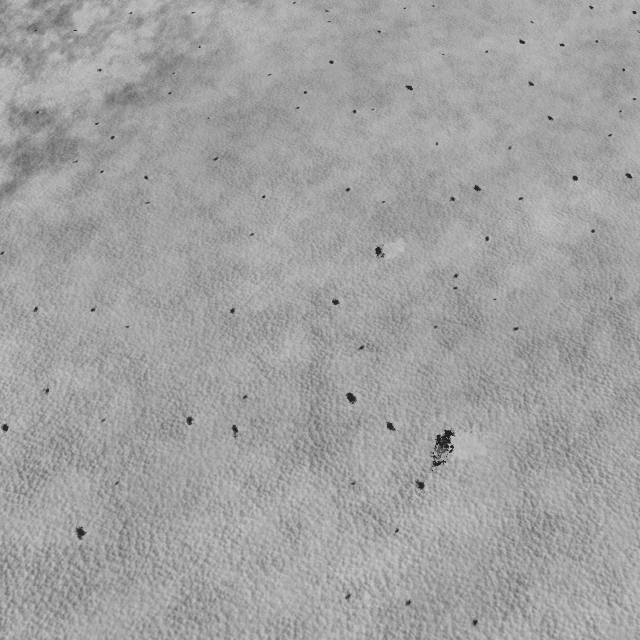
Reproduce this texture procedurally as a WebGL 1 fragment shader.

```glsl
precision highp float;
// Grey dusty ground seen at a slant, with fine grain, scattered pebbles and two boulders.
uniform vec2 u_resolution;

const float BASE_GREY = 0.648;
const float SHADOW_GREY = 0.10;
const float LIT_GREY = 0.74;
const float HORIZON = 2.0;         // height at which the ground plane vanishes
const float GRAIN_CELLS = 100.0;   // grains across the lower edge
const float GRAIN_RELIEF = 0.145;
const float SPECKLE_CONTRAST = 0.075;
const float PATCH_CONTRAST = 0.10;
const float CLUMP_CONTRAST = 0.13;
const float MOTTLE_CONTRAST = 0.55;
const float PEBBLE_CELLS = 9.0;
const float PEBBLE_SHARE = 0.42;
const float PEBBLE_RADIUS = 0.0085;
const vec2 STREAK_DIR = vec2(0.80, 0.60);
const vec2 LIGHT_STEP = vec2(0.21, 0.07);

vec2 hash2(vec2 p) {
  vec3 q = fract(p.xyx * vec3(0.1031, 0.1030, 0.0973));
  q += dot(q, q.yzx + 33.33);
  return fract((q.xx + q.yz) * q.zy);
}

float valueNoise(vec2 p) {
  vec2 i = floor(p), f = fract(p);
  f = f * f * (3.0 - 2.0 * f);
  return mix(mix(hash2(i).x, hash2(i + vec2(1, 0)).x, f.x),
             mix(hash2(i + vec2(0, 1)).x, hash2(i + vec2(1, 1)).x, f.x), f.y);
}

// Layered noise, centred on zero
float layeredNoise(vec2 p) {
  float sum = 0.0, weight = 0.5;
  for (int k = 0; k < 5; k++) {
    sum += weight * (valueNoise(p) - 0.5);
    p = mat2(1.7, 0.9, -0.9, 1.7) * p + 7.3;
    weight *= 0.72;
  }
  return sum;
}

// Distance to the nearest scattered grain centre
float cellular(vec2 p) {
  vec2 i = floor(p), f = fract(p);
  float nearest = 4.0;
  for (int y = -1; y <= 1; y++) {
    for (int x = -1; x <= 1; x++) {
      vec2 cell = vec2(float(x), float(y));
      vec2 d = cell + hash2(i + cell) - f;
      nearest = min(nearest, dot(d, d));
    }
  }
  return sqrt(nearest);
}

// Slope of the grains towards the light on the right
float grainShade(vec2 p) {
  return cellular(p + LIGHT_STEP) - cellular(p - LIGHT_STEP);
}

// Soft coverage of a tilted ellipse with a ragged rim
float blob(vec2 d, vec2 radii, float tilt, float rag) {
  float c = cos(tilt), s = sin(tilt);
  d = vec2(c * d.x + s * d.y, c * d.y - s * d.x);
  float size = min(radii.x, radii.y);
  float edge = (length(d / radii) - 1.0 + rag) * size;
  return 1.0 - smoothstep(-0.003, 0.003, edge);
}

float addPebbles(float grey, vec2 ground, float rag) {
  vec2 g = ground * PEBBLE_CELLS, cell = floor(g);
  vec2 pick = hash2(cell + 41.0);
  vec2 centre = 0.15 + 0.7 * hash2(cell + 17.0);
  vec2 d = (fract(g) - centre) / PEBBLE_CELLS;
  float present = step(pick.x, PEBBLE_SHARE);
  float r = PEBBLE_RADIUS * mix(0.4, 1.0, pick.y * pick.y);
  float lit = blob(d - vec2(1.6, 0.4) * r, vec2(r), 0.0, rag);
  float shade = blob(d, vec2(0.75, 1.2) * r, -1.2 + 1.8 * pick.y, rag * 1.8);
  grey = mix(grey, LIT_GREY, 0.5 * present * lit);
  return mix(grey, SHADOW_GREY, 0.9 * present * shade);
}

// Lit face on the right, broken dark face on the left
float addBoulder(float grey, vec2 d, vec2 radii, float tilt, float rag) {
  float lit = blob(d, radii, tilt, rag);
  vec2 left = d + vec2(0.95 * radii.x, 0.3 * radii.y);
  float shade = blob(left, radii.y * vec2(0.42, 0.9), tilt - 0.4, rag * 2.0);
  grey = mix(grey, LIT_GREY - 0.12 * rag, 0.65 * lit);
  return mix(grey, SHADOW_GREY, clamp(0.7 - 1.4 * rag, 0.2, 0.95) * shade);
}

void main() {
  vec2 p = gl_FragCoord.xy / u_resolution;
  float depth = HORIZON / (HORIZON - p.y);
  vec2 ground = vec2((p.x - 0.5) * depth, depth * HORIZON) + 3.0;
  vec2 streak = vec2(dot(p, STREAK_DIR), dot(p, vec2(-STREAK_DIR.y, STREAK_DIR.x)));

  // Broad patches, small clumps, and rough mottling in the far left corner
  float grey = BASE_GREY + PATCH_CONTRAST * layeredNoise(streak * vec2(4.5, 8.0) + 5.0);
  float clump = layeredNoise(ground * vec2(19.0, 15.0));
  grey += CLUMP_CONTRAST * min(clump, 0.16);
  float rough = smoothstep(0.46, 0.85, p.y - 0.9 * p.x);
  float mottle = layeredNoise(streak * vec2(17.0, 27.0) + 11.0);
  grey += rough * MOTTLE_CONTRAST * (min(mottle, 0.14) - 0.02);

  // Grain, fainter with distance and deeper in its shadows
  vec2 grain = ground * GRAIN_CELLS;
  float relief = grainShade(grain) + 0.65 * grainShade(grain * 1.6 + 9.0);
  relief *= relief < 0.0 ? 1.2 : 0.95;
  float strength = mix(1.0, 0.40, smoothstep(0.1, 0.95, p.y));
  grey += GRAIN_RELIEF * strength * relief * (1.0 - 1.2 * clump);
  grey += SPECKLE_CONTRAST * mix(0.7, 1.0, strength) * layeredNoise(p * vec2(95.0, 110.0));

  // Stones
  float rag = 1.3 * layeredNoise(p * 120.0 + 3.0);
  grey = addPebbles(grey, ground, rag);
  grey = addBoulder(grey, p - vec2(0.725, 0.307), vec2(0.036, 0.023), 0.1, rag);
  grey = addBoulder(grey, p - vec2(0.612, 0.609), vec2(0.020, 0.011), 0.5, rag);

  gl_FragColor = vec4(vec3(clamp(grey, 0.0, 1.0)), 1.0);
}
```
